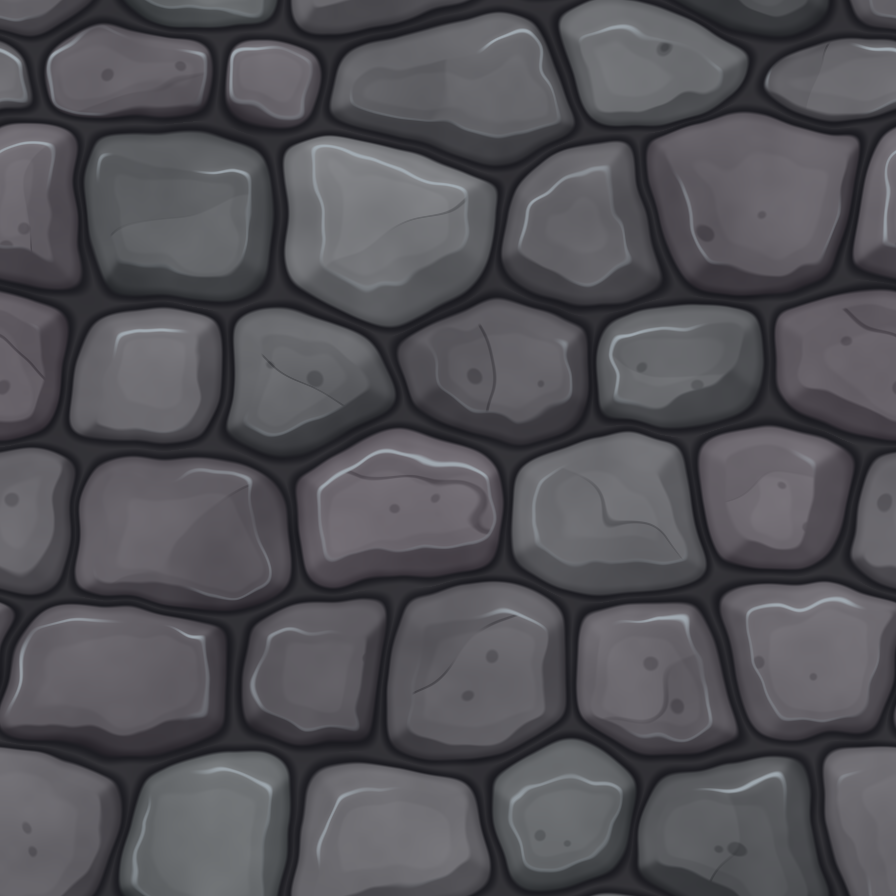
Reproduce this texture procedurally as a WebGL 2 fragment shader.

```glsl
#version 300 es
precision highp float;
// Hand-painted wall of rough grey stones in dark mortar. Stones are cells of a
// wrapped, weighted Voronoi diagram on staggered rows; each gets chiselled bevels,
// a worn face, broken edge highlights, cracks and pits.

#define GRID vec2(5.0, 6.0)      // stones across and rows, rows must be even
#define JITTER vec2(0.6, 0.36)   // site scatter in cells
#define FLATNESS 1.4             // higher gives more brick-like courses
#define PEBBLES 0.14             // share of small filler stones
#define GAP 0.0065               // half width of the joints
#define ROUNDING 95.0            // higher gives sharper corners
#define BEVEL vec2(0.014, 0.036) // least and greatest bevel width
#define TONE vec2(0.355, 0.435)  // darkest and lightest stone face
#define GLINT vec3(0.61, 0.65, 0.68)
#define LINE_DARK vec3(0.11, 0.11, 0.13)
#define MORTAR vec3(0.195, 0.193, 0.21)

uniform vec2 u_resolution;
out vec4 fragColor;

float hash(vec2 p) {
  return fract(sin(dot(p, vec2(127.1, 311.7))) * 43758.545);
}

// Value noise that wraps after one canvas; freq is a whole number.
float noise(vec2 uv, float freq) {
  vec2 p = uv * freq, i = floor(p), f = fract(p);
  f = f * f * (3.0 - 2.0 * f);
  vec2 a = mod(i, freq) + freq, b = mod(i + 1.0, freq) + freq;
  return mix(mix(hash(a), hash(vec2(b.x, a.y)), f.x),
             mix(hash(vec2(a.x, b.y)), hash(b), f.x), f.y);
}

// Stone centre in xy, size weight in z.
vec3 site(vec2 cell) {
  vec2 id = mod(cell, GRID);
  vec2 scatter = vec2(hash(id + 0.3), hash(id + 7.7)) - 0.5;
  float stagger = 0.5 * mod(id.y, 2.0) - 0.25;
  float size = hash(id + 15.1);
  float weight = size < PEBBLES ? -0.021 : mix(-0.005, 0.007, size);
  return vec3((cell + 0.5 + vec2(stagger, 0.0) + scatter * JITTER) / GRID, weight);
}

float power(vec2 p, vec3 s) {
  vec2 d = (p - s.xy) * vec2(1.0, FLATNESS);
  return dot(d, d) - s.z;
}

void main() {
  vec2 uv = gl_FragCoord.xy / u_resolution;
  vec2 p = uv + 0.020 * (vec2(noise(uv, 9.0), noise(uv, 11.0)) - 0.5)
              + 0.008 * (vec2(noise(uv, 25.0), noise(uv, 27.0)) - 0.5);

  // Owning stone
  vec2 base = floor(p * GRID), own = base;
  float best = 1e3;
  for (int j = -2; j <= 2; j++)
    for (int i = -2; i <= 2; i++) {
      vec2 cell = base + vec2(i, j);
      float q = power(p, site(cell));
      if (q < best) { best = q; own = cell; }
    }
  vec3 stone = site(own);
  vec2 id = mod(own, GRID);
  float bevelScale = stone.z < -0.01 ? 0.45 : 1.0;

  // Rounded outline, bevel distance and facing of the nearest bevel
  float outlineSum = 0.0, bevelSum = 0.0;
  vec2 facing = vec2(0.0);
  for (int j = -2; j <= 2; j++)
    for (int i = -2; i <= 2; i++) {
      vec2 cell = base + vec2(i, j);
      if (cell == own) continue;
      vec3 other = site(cell);
      vec2 normal = (other.xy - stone.xy) * vec2(1.0, FLATNESS * FLATNESS);
      float d = (power(p, other) - best) / (2.0 * length(normal));
      float width = mix(BEVEL.x, BEVEL.y, hash(mod(cell, GRID) + 3.0 * id)) * bevelScale;
      float w = exp(-260.0 * (d - width - GAP));
      outlineSum += exp(-ROUNDING * d);
      bevelSum += w;
      facing += w * normalize(normal);
    }
  float edge = -log(outlineSum) / ROUNDING - GAP * (0.65 + 0.7 * noise(uv, 14.0));
  float face = -log(bevelSum) / 260.0;
  face += (0.018 * (noise(uv, 17.0) - 0.5) + 0.010 * (noise(uv, 38.0) - 0.5)) * bevelScale;
  float light = dot(facing / bevelSum, normalize(vec2(-0.3, 1.0)));

  // Face and bevel tones
  vec2 local = p - stone.xy;
  float pick = hash(id + 21.3);
  float tone = mix(TONE.x, TONE.y, pick) + 0.05 * step(0.88, pick);
  float wash = 0.07 * (noise(uv, 8.0) - 0.5) + 0.035 * (noise(uv, 21.0) - 0.5)
             + 0.012 * (noise(uv, 64.0) - 0.5);
  float plate = smoothstep(0.0, 0.006, face - 0.016 + 0.03 * (noise(uv, 13.0) - 0.5));
  float onFace = smoothstep(-0.002, 0.003, face);
  float faceTone = tone + 0.2 * local.y + 0.022 * plate;
  float bevelTone = tone + mix(-0.13, 0.015, smoothstep(-0.9, 0.9, light));
  float shade = mix(bevelTone, faceTone, onFace) + wash;
  shade -= 0.07 * (1.0 - smoothstep(0.0, 0.011, edge));

  // Broken slab and crack on some stones
  float angle = 6.283 * hash(id + 31.9);
  float split = dot(local, vec2(cos(angle), sin(angle))) + 0.06 * (noise(uv, 15.0) - 0.5) - 0.015;
  float cracked = step(0.58, hash(id + 43.7)) * onFace;
  shade -= 0.03 * cracked * smoothstep(-0.002, 0.002, split);
  shade -= 0.09 * cracked * smoothstep(0.0026, 0.0005, abs(split)) * smoothstep(0.35, 0.6, noise(uv, 10.0));

  // Pits
  for (int k = 0; k < 2; k++) {
    vec2 seed = id + 53.0 + 9.0 * float(k);
    vec2 spot = (vec2(hash(seed), hash(seed + 4.4)) - 0.5) * vec2(0.1, 0.06);
    float radius = mix(0.004, 0.009, hash(seed + 2.2));
    float pit = smoothstep(0.002, -0.002, length(local - spot) - radius);
    shade -= 0.07 * pit * onFace * step(0.5, hash(id + 61.0));
  }

  // Tint, then glints along worn edges
  vec3 tint = mix(vec3(0.012, -0.010, 0.012), vec3(-0.010, 0.005, 0.008), hash(id + 71.3));
  vec3 color = vec3(shade) + tint + vec3(0.0, 0.0, 0.006);
  float worn = smoothstep(0.42, 0.75, noise(uv, 12.0)) * mix(0.3, 0.9, smoothstep(-0.3, 0.8, light));
  color = mix(color, GLINT, worn * smoothstep(0.0032, 0.0004, abs(face)));
  color += 0.04 * worn * smoothstep(0.010, 0.0, abs(face));

  // Joints
  vec3 joint = mix(LINE_DARK, MORTAR, smoothstep(0.001, 0.010, -edge));
  joint += 0.02 * (noise(uv, 30.0) - 0.5);
  float pixel = 1.0 / u_resolution.y;
  color = mix(joint, color, smoothstep(-0.001 - 0.5 * pixel, 0.002 + 0.5 * pixel, edge));
  fragColor = vec4(color, 1.0);
}
```
